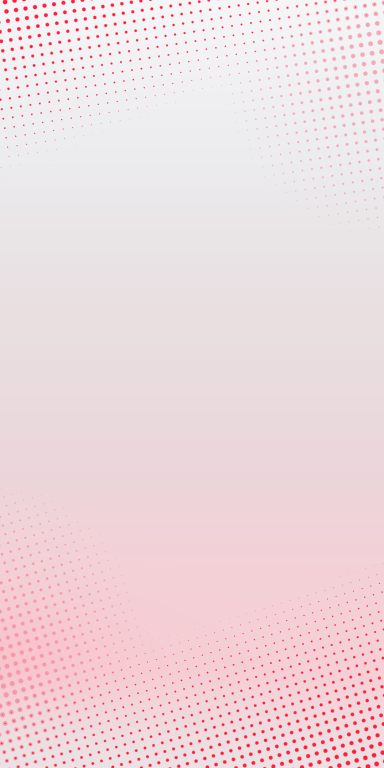
This background is drawn by a WebGL 2 fragment shader. Its source:

```glsl
#version 300 es
precision highp float;

uniform vec2 u_resolution;
out vec4 fragColor;

const vec3 RED = vec3(1.0, 0.12, 0.24);
const vec3 ROSE = vec3(0.96, 0.66, 0.71);
const vec3 BLUSH = vec3(0.96, 0.60, 0.66);
const vec3 GLOW = vec3(1.0, 0.70, 0.75);

const int STOPS = 9;
const vec3 SKY[STOPS] = vec3[STOPS](
    vec3(0.920, 0.885, 0.895), vec3(0.960, 0.810, 0.835),
    vec3(0.953, 0.815, 0.840), vec3(0.925, 0.835, 0.852),
    vec3(0.915, 0.860, 0.870), vec3(0.912, 0.880, 0.888),
    vec3(0.918, 0.912, 0.919), vec3(0.938, 0.938, 0.948),
    vec3(0.962, 0.962, 0.969));

// Vertical gradient through evenly spaced stops
vec3 gradient(float height) {
    float t = clamp(height, 0.0, 1.0) * float(STOPS - 1);
    int i = min(int(t), STOPS - 2);
    return mix(SKY[i], SKY[i + 1], t - float(i));
}

// Soft elliptical falloff around a centre
float softSpot(vec2 p, vec2 centre, vec2 size) {
    vec2 d = (p - centre) / size;
    return exp(-dot(d, d));
}

mat2 rotation(float angle) {
    float c = cos(angle), s = sin(angle);
    return mat2(c, s, -s, c);
}

// Centre of the tilted lattice cell that holds p
vec2 nearestDot(vec2 p, vec2 origin, float angle, float spacing) {
    mat2 tilt = rotation(angle);
    vec2 cell = floor((p - origin) * tilt / spacing + 0.5);
    return origin + tilt * cell * spacing;
}

// Strength that falls from 1 at the centre to 0 at the rim
float ellipseFade(vec2 p, vec2 centre, vec2 radii) {
    return clamp(1.0 - length((p - centre) / radii), 0.0, 1.0);
}

// Strength that rises linearly across a slanted edge
float slopeFade(vec2 p, vec2 slope, float offset, float span) {
    return clamp((dot(p, slope) + offset) / span, 0.0, 1.0);
}

// Soft-edged disc that thins out as it shrinks
float disc(vec2 p, vec2 centre, float radius, float pixel) {
    float edge = 1.2 * pixel;
    float coverage = clamp(0.5 + (radius - length(p - centre)) / edge, 0.0, 1.0);
    return coverage * smoothstep(0.0, 0.0014, radius);
}

void main() {
    vec2 p = gl_FragCoord.xy / u_resolution.x;
    float top = u_resolution.y / u_resolution.x;
    float pixel = 1.0 / u_resolution.x;

    // Backdrop with a pink glow at the left and a pale lower corner
    vec3 color = gradient(p.y / top);
    color = mix(color, GLOW, 0.42 * softSpot(p, vec2(-0.03, 0.29), vec2(0.36, 0.14)));
    color = mix(color, SKY[0], 0.6 * softSpot(p, vec2(0.0), vec2(0.35, 0.13)));

    // Upper halftone: rose on the right, red on the left
    vec2 upper = nearestDot(p, vec2(0.0417, top - 0.026), 0.15, 0.0250);
    float roseFade = ellipseFade(upper, vec2(1.0, top - 0.11), vec2(0.46, 0.54));
    float redFade = slopeFade(upper, vec2(-0.40, 1.0), 0.49 - top, 0.49);
    color = mix(color, ROSE, disc(p, upper, 0.0066 * pow(roseFade, 0.8), pixel));
    color = mix(color, RED, disc(p, upper, 0.0061 * redFade, pixel));

    // Lower halftone: blush on the left, red on the right
    vec2 lower = nearestDot(p, vec2(0.99, 0.0625), 0.29, 0.0236);
    float blushFade = ellipseFade(lower, vec2(0.0, 0.19), vec2(0.43, 0.58));
    float lowerFade = slopeFade(lower, vec2(0.36, -1.0), 0.215, 0.575);
    color = mix(color, BLUSH, disc(p, lower, 0.0070 * pow(blushFade, 0.8), pixel));
    color = mix(color, RED, disc(p, lower, 0.0063 * pow(lowerFade, 0.9), pixel));

    fragColor = vec4(color, 1.0);
}
```
